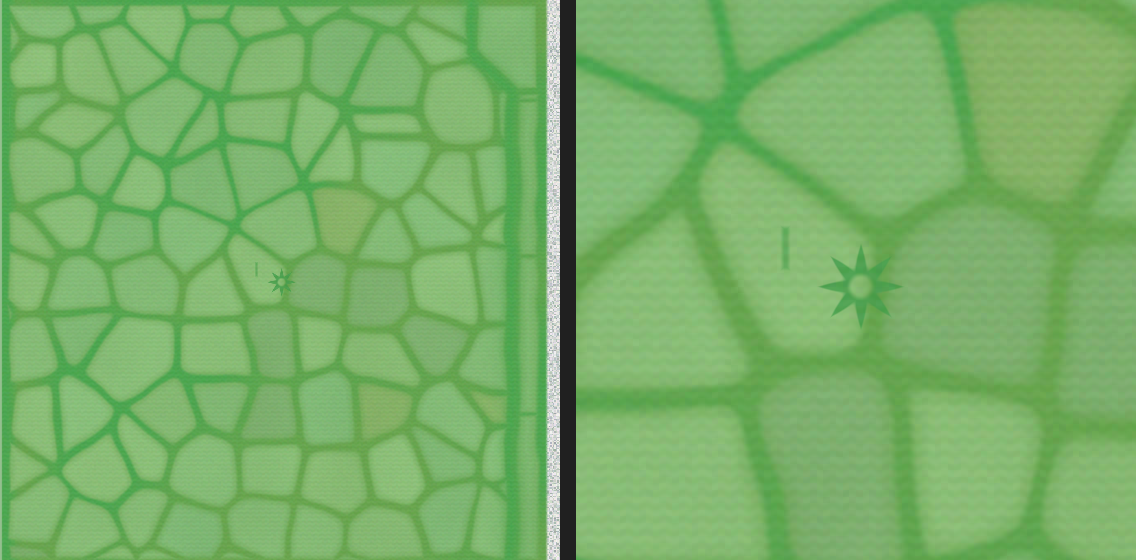
Left: the whole. Right: its middle third, enlarged.
Reproduce this texture procedurally as a WebGL 2 fragment shader.

```glsl
#version 300 es
precision highp float;
// Green flagstone floor: rounded stones from a weighted Voronoi diagram with
// soft dark joints, a border of long slabs on the right, a small star inlay,
// a faint woven scanline grain and a narrow strip of pale grey speckle.
uniform vec2 u_resolution;
out vec4 outColor;

#define CELLS 9.5          // stones per canvas side
#define JITTER 0.84        // irregularity of stone centres
#define SIZE_SPREAD 0.22   // difference between stone sizes
#define ROUNDING 0.045     // corner rounding, in stones
#define JOINT 0.0054       // half width of the joints
#define SOFTNESS 0.0032    // blur of the stone edges
#define WEAVE 0.013        // strength of the scanlines
#define STONE vec3(0.525, 0.733, 0.462)
#define OLIVE vec3(0.530, 0.695, 0.400)
#define MOSS vec3(0.410, 0.645, 0.310)
#define DEEP vec3(0.300, 0.650, 0.315)

const float TAU = 6.2831853;

vec3 hash3(vec2 p) {
  vec3 q = fract(p.xyx * vec3(0.1031, 0.1030, 0.0973));
  q += dot(q, q.yxz + 33.33);
  return fract((q.xxy + q.yzz) * q.zyx);
}

float noise(vec2 p) {
  vec2 i = floor(p), f = fract(p);
  f = f * f * (3.0 - 2.0 * f);
  float a = hash3(i).x, b = hash3(i + vec2(1, 0)).x;
  float c = hash3(i + vec2(0, 1)).x, d = hash3(i + vec2(1, 1)).x;
  return mix(mix(a, b, f.x), mix(c, d, f.x), f.y);
}

// Stone centre in xy, size weight in z
vec3 seed(vec2 cell) {
  vec3 h = hash3(cell + 17.0);
  return vec3(cell + 0.5 + JITTER * (h.xy - 0.5), SIZE_SPREAD * h.z);
}

// Rounded distance to the stone's edge; id receives its grid cell
float stoneEdge(vec2 p, out vec2 id) {
  vec2 base = floor(p);
  vec3 own = vec3(0.0);
  float best = 1e3;
  for (int j = -2; j <= 2; j++)
    for (int i = -2; i <= 2; i++) {
      vec2 cell = base + vec2(i, j);
      vec3 s = seed(cell);
      float power = dot(p - s.xy, p - s.xy) - s.z;
      if (power < best) { best = power; own = s; id = cell; }
    }
  float sum = 0.0;
  for (int j = -2; j <= 2; j++)
    for (int i = -2; i <= 2; i++) {
      vec2 cell = base + vec2(i, j);
      if (cell == id) continue;
      vec3 s = seed(cell);
      float power = dot(p - s.xy, p - s.xy) - s.z;
      float d = (power - best) / (2.0 * max(distance(s.xy, own.xy), 0.001));
      sum += exp(-d / ROUNDING);
    }
  return -ROUNDING * log(sum + 1e-9) / CELLS;
}

void main() {
  vec2 uv = gl_FragCoord.xy / u_resolution;
  float px = 1.0 / min(u_resolution.x, u_resolution.y);
  vec2 wobble = vec2(noise(uv * 24.0), noise(uv * 24.0 + 50.0)) - 0.5;
  vec2 p = uv + 0.007 * wobble;

  // Stones, clipped by the frame and the right border
  vec2 id;
  float stones = stoneEdge(p * CELLS, id);
  float chamfer = (p.x + p.y - 1.76) * 0.707;
  float corner = min(min(p.x - 0.848, 0.962 - p.x), min(p.y - 0.838, chamfer));
  float border = max(p.x - 0.912, corner + 0.008);
  stones = min(stones, min(p.x - 0.012, -border - 0.004));

  // Long border slabs and the chamfered corner slab
  float joints = 0.28 * abs(fract((p.y + 0.02) / 0.28 + 0.5) - 0.5);
  float column = min(min(p.x - 0.919, 0.967 - p.x) * 0.6, min(joints + 0.002, 0.835 - p.y));
  float slabs = max(column, corner);
  float edge = min(max(stones, slabs), min(0.995 - uv.y, uv.y + 0.002));

  // Stone colours
  vec3 h = hash3(id + 71.0);
  bool isSlab = slabs > stones;
  vec3 fill = STONE + (h.x - 0.5) * vec3(0.045, 0.018, 0.0) + (h.y - 0.5) * 0.025;
  fill = mix(fill, OLIVE, 0.9 * step(0.94, h.z));
  fill = mix(fill, STONE * 0.94, step(h.z, 0.06));
  if (isSlab) fill = STONE - vec3(0.02, 0.01, 0.01);
  fill += 0.025 * (noise(uv * 11.0) - 0.5);

  // Joints with a mossy halo, and shade along the border
  float width = JOINT * (0.6 + 0.8 * noise(uv * 8.0 + 9.0));
  float soft = max(SOFTNESS, px);
  float shade = exp(-abs(border) / 0.014);
  float deep = max(smoothstep(0.25, 0.8, noise(uv * 6.0 + 31.0)), shade);
  vec3 joint = mix(MOSS, DEEP, max(deep, smoothstep(0.04, 0.01, uv.x)));
  fill = mix(fill, MOSS, 0.38 * smoothstep(width + 0.013, width, edge));
  vec3 color = mix(joint, fill, smoothstep(width - soft, width + soft, edge));
  color = mix(color, DEEP, 0.65 * shade);

  // Eight-pointed star with a pale hub, and a small tick beside it
  vec2 q = uv - vec2(0.503, 0.496);
  float ray = 2.0 * abs(fract(atan(q.y, q.x) * 8.0 / TAU) - 0.5);
  float star = length(q) - mix(0.011, 0.025, ray * ray);
  float hub = length(q) - 0.007;
  vec2 t = abs(uv - vec2(0.458, 0.519));
  float tick = max(t.x - 0.0015, t.y - 0.012);
  float inlay = smoothstep(0.002, -0.002, max(star, -hub));
  color = mix(color, DEEP * 0.96, max(0.9 * inlay, 0.6 * smoothstep(0.002, -0.001, tick)));

  // Woven scanlines and fine grain
  float line = sin(uv.y * 128.0 * TAU + 0.8 * sin(uv.x * 90.0 * TAU));
  color += WEAVE * line * vec3(1.0, 0.6, 1.1);
  color += 0.022 * (hash3(floor(uv * 256.0)) - 0.5);

  // Pale left rim and grey speckled strip on the right
  color = mix(color, vec3(0.58, 0.75, 0.56), smoothstep(0.005, 0.002, uv.x));
  vec3 g = hash3(floor(uv * 400.0) + 300.0);
  vec3 speckle = mix(vec3(0.63, 0.66, 0.63), vec3(0.92, 0.93, 0.93), sqrt(g.x)) + 0.07 * (g - 0.5);
  color = mix(color, speckle, smoothstep(0.973, 0.980, uv.x));
  outColor = vec4(color, 1.0);
}
```
